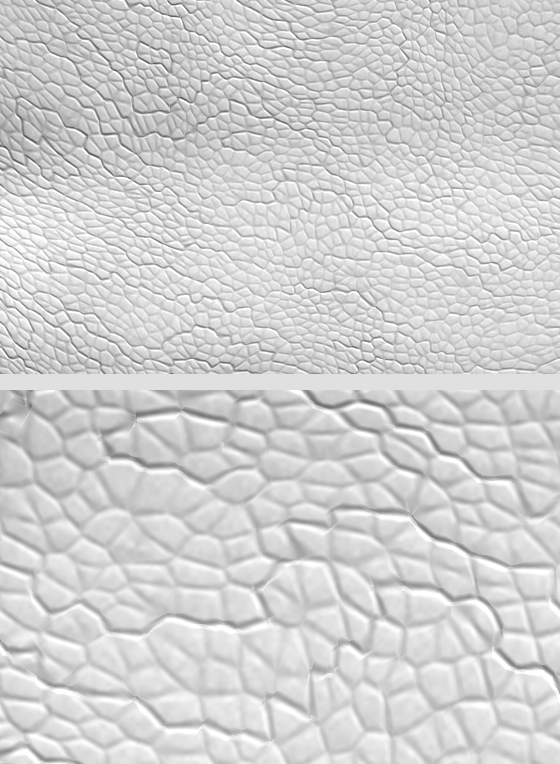
Top, the full canvas; bottom, a detail of the centre.
Give the GLSL for this texture, as a WebGL 2 fragment shader.

```glsl
#version 300 es
precision highp float;

uniform vec2 u_resolution;
out vec4 fragColor;

const float GRAIN_ROWS = 41.0;       // leather cells per canvas height
const float GRAIN_COLUMNS = 25.0;    // at the left side; grows to the right
const float JITTER = 0.88;
const float CREASE_WIDTH = 0.40;
const float FINE_DEPTH = 0.50;
const float FOLD_DEPTH = 0.62;
const float DOME = 1.15;
const float RELIEF = 0.185;
const float OCCLUSION = 0.11;
const float PORE_CONTRAST = 0.085;
const float BASE_TONE = 0.825;
const vec2 LIGHT_STEP = vec2(0.0015, 0.0040);

vec2 hash2(vec2 p) {
    vec3 q = fract(p.xyx * vec3(0.1031, 0.1030, 0.0973));
    q += dot(q, q.yzx + 33.33);
    return fract((q.xx + q.yz) * q.zy);
}

float noise(vec2 p) {
    vec2 i = floor(p), f = fract(p);
    f = f * f * (3.0 - 2.0 * f);
    float low = mix(hash2(i).x, hash2(i + vec2(1, 0)).x, f.x);
    float high = mix(hash2(i + vec2(0, 1)).x, hash2(i + vec2(1, 1)).x, f.x);
    return mix(low, high, f.y);
}

float blob(vec2 p, vec2 center, vec2 radius) {
    vec2 d = (p - center) / radius;
    return exp(-dot(d, d));
}

// Grain coordinates that sag towards the right, steepest at the left side
vec2 flow(vec2 p) {
    vec2 drift = vec2(noise(p * 3.1 + 7.0), noise(p * 3.7 + 19.0)) - 0.5;
    vec2 wobble = vec2(noise(p * 13.0 + 3.0), noise(p * 13.0 + 41.0)) - 0.5;
    float sag = 0.16 * p.x - 0.17 * exp(-2.6 * p.x);
    vec2 q = p + vec2(0.0, sag) + 0.09 * drift + 0.014 * wobble;
    return vec2(q.x * (GRAIN_COLUMNS + 3.0 * q.x) - 3.0 * p.y, q.y * GRAIN_ROWS);
}

// Bands of cells; a fold runs where neighbouring cells differ in band
vec2 bands(vec2 cell) {
    float row = cell.y * 0.27 + 2.6 * noise(cell * vec2(0.13, 0.21));
    float column = cell.x * 0.17 + 2.2 * noise(cell * vec2(0.19, 0.10) + 50.0);
    return floor(vec2(row, column));
}

// x: height of the surface, y: depth of the crease
vec2 leather(vec2 p, float strain) {
    vec2 g = flow(p), home = floor(g);
    vec2 nearest = home, second = home;
    float d1 = 9.0, d2 = 9.0;
    for (int y = -1; y <= 1; y++) {
        for (int x = -1; x <= 1; x++) {
            vec2 id = home + vec2(x, y);
            vec2 seed = id + 0.5 + JITTER * (hash2(id + 100.0) - 0.5);
            float d = length(g - seed);
            if (d < d1) {
                d2 = d1;
                second = nearest;
                d1 = d;
                nearest = seed;
            } else if (d < d2) {
                d2 = d;
                second = seed;
            }
        }
    }
    vec2 differs = min(abs(bands(nearest) - bands(second)), 1.0);
    float steep = smoothstep(0.4, 1.2, p.x) * smoothstep(0.25, 0.8, p.y);
    float fold = max(differs.x * mix(1.0, 0.55, steep), differs.y * mix(0.3, 0.9, steep));
    float wear = 0.55 + 0.9 * noise(g * 0.22 + 80.0);
    float depth = (FINE_DEPTH + FOLD_DEPTH * fold) * wear * strain;
    float crease = depth * (1.0 - smoothstep(0.0, CREASE_WIDTH, d2 - d1));
    return vec2(-crease - DOME * d1 * d1, crease);
}

// Broad light and shade across the hide
float broadTone(vec2 p) {
    float tone = BASE_TONE + 0.035 * smoothstep(0.85, 0.35, p.y);
    tone -= 0.11 * blob(p, vec2(0.0, 0.64), vec2(0.27, 0.15));
    tone -= 0.05 * blob(p, vec2(0.6, 0.66), vec2(0.35, 0.12));
    tone += 0.07 * blob(p, vec2(0.05, 0.36), vec2(0.22, 0.14));
    tone += 0.03 * blob(p, vec2(1.2, 0.45), vec2(0.4, 0.18));
    tone -= 0.06 * smoothstep(0.14, 0.0, p.y);
    tone -= 0.04 * blob(p, vec2(0.0, 1.0), vec2(0.3, 0.12));
    return tone + 0.05 * (noise(p * 4.5 + 11.0) - 0.5);
}

float shade(vec2 p) {
    float strain = 1.0 + 0.75 * blob(p, vec2(0.0, 0.62), vec2(0.33, 0.17));
    strain -= 0.2 * smoothstep(0.6, 1.3, p.x);
    vec2 here = leather(p, strain);
    float slope = here.x - leather(p + LIGHT_STEP, strain).x;
    float pores = 0.6 * noise(p * 125.0) + 0.4 * noise(p * 230.0 + 31.0) - 0.5;
    return broadTone(p) + RELIEF * slope - OCCLUSION * here.y + PORE_CONTRAST * pores;
}

void main() {
    float tone = 0.0;
    // Four samples per pixel soften the edges
    for (int i = 0; i < 4; i++) {
        vec2 offset = vec2(i % 2, i / 2) * 0.5 - 0.25;
        tone += 0.25 * shade((gl_FragCoord.xy + offset) / u_resolution.y);
    }
    fragColor = vec4(vec3(clamp(tone, 0.0, 1.0)), 1.0);
}
```
